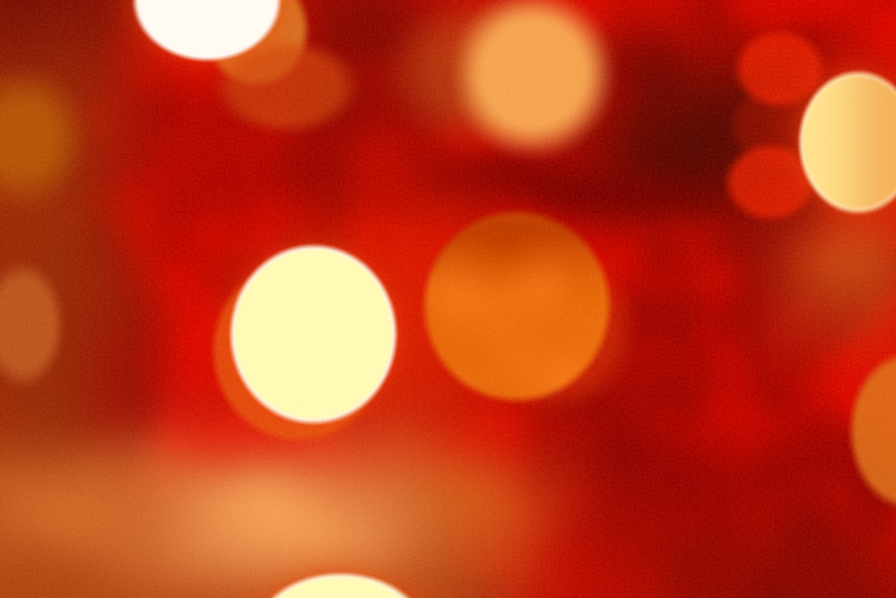
Reproduce this background procedurally as a WebGL 1 fragment shader.

```glsl
precision highp float;
// Warm out-of-focus lights: cream, peach and amber discs over a blurred red backdrop.
uniform vec2 u_resolution;

vec2 hash2(vec2 p) {
  p = vec2(dot(p, vec2(127.1, 311.7)), dot(p, vec2(269.5, 183.3)));
  return fract(sin(p) * 43758.545);
}

float cornerSlope(vec2 cell, vec2 f, vec2 corner) {
  return dot(hash2(cell + corner) * 2.0 - 1.0, f - corner);
}

float gradientNoise(vec2 p) {
  vec2 cell = floor(p), f = fract(p);
  vec2 u = f * f * f * (f * (f * 6.0 - 15.0) + 10.0);
  vec2 e = vec2(1.0, 0.0);
  return mix(mix(cornerSlope(cell, f, e.yy), cornerSlope(cell, f, e.xy), u.x),
             mix(cornerSlope(cell, f, e.yx), cornerSlope(cell, f, e.xx), u.x), u.y);
}

// Approximate signed distance to an ellipse.
float ellipse(vec2 p, vec2 center, vec2 radius) {
  return (length((p - center) / radius) - 1.0) * min(radius.x, radius.y);
}

float disc(vec2 p, vec2 center, vec2 radius, float blur) {
  return 1.0 - smoothstep(-blur, blur, ellipse(p, center, radius));
}

// Soft Gaussian patch.
float haze(vec2 p, vec2 center, vec2 radius) {
  vec2 q = (p - center) / radius;
  return exp(-dot(q, q));
}

// Red cloth with dark folds and faint scattered discs.
vec3 redCloth(vec2 p, vec2 q) {
  float clouds = gradientNoise(p * 3.5 + 4.0) + 0.5 * gradientNoise(p * 8.0);
  vec3 col = mix(vec3(0.62, 0.03, 0.01), vec3(0.87, 0.04, 0.0), smoothstep(-0.4, 0.25, clouds));
  for (int i = 0; i < 16; i++) {
    vec2 seed = hash2(vec2(float(i), 5.0));
    vec2 center = hash2(vec2(float(i), 17.0)) * vec2(1.5, 1.0);
    vec3 tint = mix(vec3(0.86, 0.02, 0.0), vec3(0.88, 0.13, 0.02), seed.y * seed.y);
    col = mix(col, tint, 0.15 * disc(p, center, vec2(0.07 + 0.1 * seed.x), 0.02));
  }
  col = mix(col, vec3(0.27, 0.05, 0.02), 0.85 * haze(q, vec2(1.18, 0.77), vec2(0.23, 0.15)));
  col = mix(col, vec3(0.43, 0.01, 0.01), 0.75 * haze(q, vec2(0.94, 0.68), vec2(0.32, 0.06)));
  col = mix(col, vec3(0.45, 0.05, 0.02), 0.8 * haze(q, vec2(0.62, 0.95), vec2(0.18, 0.15)));
  col = mix(col, vec3(0.52, 0.02, 0.01), 0.75 * haze(q, vec2(1.12, 0.18), vec2(0.24, 0.13)));
  return mix(col, vec3(0.48, 0.05, 0.01), 0.75 * haze(q, vec2(1.35, 0.0), vec2(0.35, 0.12)));
}

// Brown left side, peach floor and glows that veil the cloth.
vec3 warmVeil(vec3 col, vec2 p, vec2 q) {
  col = mix(col, vec3(0.6, 0.19, 0.04), 0.9 * (1.0 - smoothstep(0.06, 0.32, q.x)));
  col = mix(col, vec3(0.46, 0.05, 0.02), 0.85 * haze(q, vec2(0.06, 1.02), vec2(0.2, 0.13)));
  col = mix(col, vec3(0.82, 0.1, 0.01), 0.75 * haze(p, vec2(0.68, 0.46), vec2(0.23, 0.2)));
  col = mix(col, vec3(0.9, 0.16, 0.01), 0.5 * haze(p, vec2(0.69, 0.42), vec2(0.12, 0.22)));
  float ground = (1.0 - smoothstep(0.12, 0.3, q.y)) * (1.0 - smoothstep(0.7, 1.0, q.x));
  col = mix(col, vec3(0.7, 0.29, 0.08), 0.9 * ground);
  col = mix(col, vec3(0.97, 0.64, 0.36), 0.93 * haze(q, vec2(0.46, 0.135), vec2(0.25, 0.115)));
  col = mix(col, vec3(0.85, 0.45, 0.18), 0.75 * haze(q, vec2(0.1, 0.17), vec2(0.15, 0.09)));
  col = mix(col, vec3(0.86, 0.38, 0.1), 0.6 * haze(q, vec2(0.8, 0.16), vec2(0.13, 0.1)));
  return mix(col, vec3(0.78, 0.33, 0.09), 0.8 * haze(q, vec2(1.42, 0.55), vec2(0.11, 0.12)));
}

// Column of ember-coloured discs, each brighter at its lower edge.
vec3 embers(vec3 col, vec2 p) {
  for (int i = 0; i < 3; i++) {
    float k = float(i);
    vec2 center = vec2(1.305 - 0.008 * k, 0.885 - 0.095 * k);
    float glow = 0.5 + 0.25 * cos(k * 3.14);
    col = mix(col, vec3(0.93, 0.15, 0.02), glow * disc(p, center, vec2(0.07, 0.06), 0.012));
  }
  return col;
}

// Overexposed disc with a thin pale rim and a warm fringe.
vec3 brightLight(vec3 col, vec2 p, vec2 center, vec2 radius, vec3 core, float rim) {
  float d = ellipse(p, center, radius);
  col = mix(col, vec3(0.93, 0.3, 0.05), 0.45 * exp(-max(d, 0.0) * 60.0));
  vec3 fill = mix(core, vec3(1.0, 0.93, 0.91), rim * smoothstep(-0.012, 0.0, d));
  return mix(col, fill, 1.0 - smoothstep(-0.006, 0.006, d));
}

void main() {
  vec2 p = gl_FragCoord.xy / u_resolution.y;
  p.x += 0.75 - 0.5 * u_resolution.x / u_resolution.y;
  vec2 warped = p + 0.06 * vec2(gradientNoise(p * 5.0), gradientNoise(p * 5.0 + 9.0));
  vec3 col = embers(warmVeil(redCloth(p, warped), p, warped), p);

  // Dim amber, olive and peach lights
  col = mix(col, vec3(0.74, 0.38, 0.04), 0.8 * disc(p, vec2(0.04, 0.77), vec2(0.08, 0.09), 0.04));
  col = mix(col, vec3(0.8, 0.42, 0.17), 0.7 * disc(p, vec2(0.04, 0.457), vec2(0.06, 0.092), 0.015));
  col = mix(col, vec3(0.87, 0.45, 0.11), 0.88 * disc(p, vec2(1.52, 0.28), vec2(0.095, 0.125), 0.01));
  col = mix(col, vec3(0.88, 0.54, 0.17), 0.8 * disc(p, vec2(0.43, 0.95), vec2(0.083, 0.09), 0.011));
  col = mix(col, vec3(0.82, 0.28, 0.06), 0.7 * disc(p, vec2(0.48, 0.855), vec2(0.106, 0.07), 0.018));
  col = mix(col, vec3(0.8, 0.36, 0.1), 0.55 * disc(p, vec2(0.8, 0.88), vec2(0.12, 0.1), 0.05));
  col = mix(col, vec3(0.97, 0.66, 0.33), 0.97 * disc(p, vec2(0.893, 0.877), vec2(0.114, 0.118), 0.035));

  // Large amber disc, darker towards its top
  vec3 amber = mix(vec3(0.93, 0.45, 0.06), vec3(0.78, 0.29, 0.03), smoothstep(0.5, 0.63, p.y));
  amber += 0.08 * gradientNoise(p * 9.0);
  col = mix(col, vec3(0.9, 0.24, 0.03), 0.5 * disc(p, vec2(0.93, 0.45), vec2(0.12), 0.03));
  col = mix(col, amber, 0.93 * disc(p, vec2(0.865, 0.488), vec2(0.154, 0.157), 0.01));

  // Bright lights; the central one has an offset ghost
  vec3 cream = vec3(1.0, 0.98, 0.71);
  col = mix(col, vec3(0.9, 0.37, 0.07), 0.75 * disc(p, vec2(0.5, 0.413), vec2(0.142, 0.148), 0.009));
  col = brightLight(col, p, vec2(0.525, 0.441), vec2(0.138, 0.148), cream, 0.85);
  col = brightLight(col, p, vec2(0.347, 1.0), vec2(0.121, 0.1), vec3(1.0, 0.98, 0.95), 0.3);
  col = brightLight(col, p, vec2(0.57, -0.06), vec2(0.14, 0.1), cream, 0.6);
  vec3 honey = mix(vec3(1.0, 0.88, 0.55), vec3(0.96, 0.7, 0.36), smoothstep(1.36, 1.5, p.x));
  col = brightLight(col, p, vec2(1.436, 0.762), vec2(0.098, 0.117), honey, 0.4);

  // Fine grain
  col += 0.05 * gradientNoise(p * 230.0) * (1.0 - 0.8 * col.g);
  gl_FragColor = vec4(clamp(col, 0.0, 1.0), 1.0);
}
```
